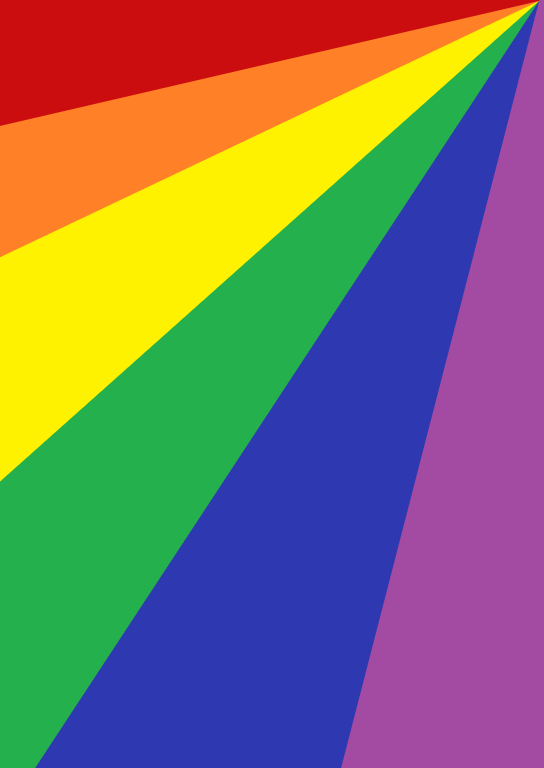
Give the GLSL for this background, as a Shadertoy shader.

```glsl
const int EDGE_COUNT = 5;

// Signed distance to the line from start to end, positive on its lower right
float sideDistance(vec2 point, vec2 start, vec2 end) {
    vec2 direction = normalize(end - start);
    vec2 offset = point - start;
    return direction.x * offset.y - direction.y * offset.x;
}

// Smooth coverage across one pixel
float coverage(float signedDistance, float pixelSize) {
    return clamp(signedDistance / pixelSize + 0.5, 0.0, 1.0);
}

// Fan of flat bands sharing one apex
vec3 rayFan(vec2 point, vec2 apex, vec2 scale, float pixelSize) {
    // Where each boundary meets the left or bottom border
    vec2 edgeEnds[EDGE_COUNT] = vec2[](
        vec2(0.0, 0.836),
        vec2(0.0, 0.665),
        vec2(0.0, 0.373),
        vec2(0.0646, 0.0),
        vec2(0.627, 0.0)
    );
    vec3 bandColors[EDGE_COUNT] = vec3[](
        vec3(1.00, 0.50, 0.15), // orange
        vec3(1.00, 0.95, 0.00), // yellow
        vec3(0.14, 0.69, 0.30), // green
        vec3(0.18, 0.22, 0.69), // blue
        vec3(0.64, 0.29, 0.64)  // violet
    );

    vec3 color = vec3(0.80, 0.05, 0.06); // red
    for (int i = 0; i < EDGE_COUNT; i++) {
        float side = sideDistance(point, apex * scale, edgeEnds[i] * scale);
        color = mix(color, bandColors[i], coverage(side, pixelSize));
    }
    return color;
}

void mainImage(out vec4 fragColor, in vec2 fragCoord) {
    // Height is one unit; the fan stretches with the canvas width
    vec2 scale = vec2(iResolution.x / iResolution.y, 1.0);
    vec2 point = fragCoord / iResolution.y;
    vec2 apex = vec2(0.991, 0.9987);

    fragColor = vec4(rayFan(point, apex, scale, 1.0 / iResolution.y), 1.0);
}
```
